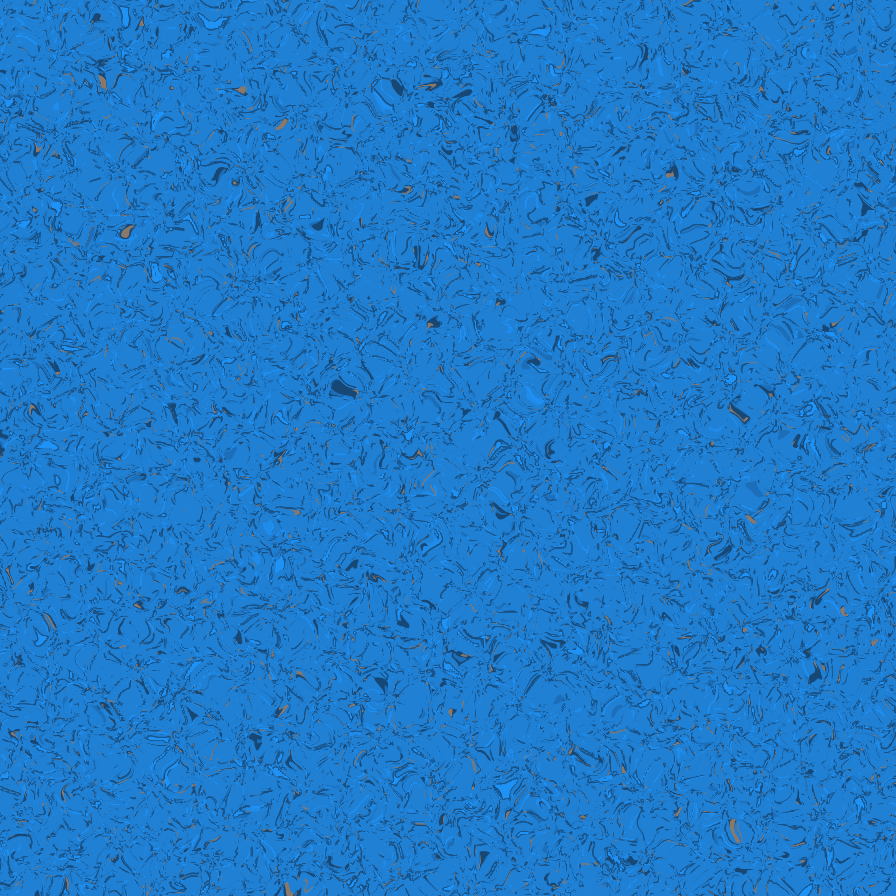
Give the GLSL for this texture, as a WebGL 2 fragment shader.

```glsl
#version 300 es
precision highp float;

uniform vec2 u_resolution;
out vec4 fragColor;

const vec3 BASE = vec3(0.12, 0.50, 0.83);
const vec3 SHADE = vec3(0.11, 0.43, 0.72);
const vec3 NAVY = vec3(0.09, 0.28, 0.46);
const vec3 BRIGHT = vec3(0.12, 0.58, 0.98);
const vec3 TAN = vec3(0.54, 0.47, 0.42);

float hash(vec2 cell) {
    vec3 h = fract(cell.xyx * vec3(0.1031, 0.1030, 0.0973));
    h += dot(h, h.yzx + 33.33);
    return fract((h.x + h.y) * h.z);
}

vec2 gradientAt(vec2 cell) {
    float angle = 6.28319 * hash(cell);
    return vec2(cos(angle), sin(angle));
}

float gradientNoise(vec2 p) {
    vec2 i = floor(p), f = fract(p);
    vec2 s = f * f * f * (f * (f * 6.0 - 15.0) + 10.0);
    vec2 e = vec2(1.0, 0.0);
    float a = dot(gradientAt(i), f);
    float b = dot(gradientAt(i + e.xy), f - e.xy);
    float c = dot(gradientAt(i + e.yx), f - e.yx);
    float d = dot(gradientAt(i + e.xx), f - e.xx);
    return mix(mix(a, b, s.x), mix(c, d, s.x), s.y);
}

vec2 warp(vec2 p, float scale, float amount) {
    vec2 q = p * scale;
    return p + amount * vec2(gradientNoise(q + 17.3), gradientNoise(q + 71.9));
}

// Coverage of the region where value exceeds level
float above(float value, float level) {
    float soft = 0.5 * fwidth(value) + 1e-4;
    return smoothstep(level - soft, level + soft, value);
}

// Coverage of a thin line along a level set, width in canvas units
float contour(float value, float level, float halfWidth, float pixel) {
    float slope = length(vec2(dFdx(value), dFdy(value))) / pixel;
    float dist = abs(value - level) / max(slope, 1e-3);
    return 1.0 - smoothstep(halfWidth - 0.5 * pixel, halfWidth + 0.5 * pixel, dist);
}

// Broken hairlines whose tone drifts along their length
vec3 addCracks(vec3 color, vec2 p, float scale, float gap, float pixel) {
    float field = gradientNoise(p * scale + scale);
    float pieces = above(gradientNoise(p * scale * 2.1 + 5.7), gap);
    float tone = gradientNoise(p * 85.0 + scale * 3.0);
    vec3 ink = mix(NAVY, BRIGHT, above(tone, 0.12));
    ink = mix(ink, TAN, above(-tone, 0.32));
    return mix(color, ink, 0.8 * pieces * contour(field, 0.1, 0.00095, pixel));
}

// Small flakes: dark ones with pale cores, bright ones with dark rims
vec3 addFlakes(vec3 color, vec2 p, float scale, float level, float pixel) {
    float field = gradientNoise(p * scale + scale * 1.7);
    float detail = gradientNoise(p * scale * 2.3 + 41.0);
    float dark = above(field + 0.25 * detail, level);
    float light = above(-field + 0.2 * detail, level + 0.02);
    float rim = contour(field - 0.2 * detail, -level, 0.0008, pixel);
    vec3 body = mix(SHADE, NAVY, above(detail, -0.08));
    body = mix(body, TAN, above(detail, 0.37));
    color = mix(color, body, dark);
    color = mix(color, BRIGHT, 0.9 * light);
    return mix(color, NAVY, 0.75 * rim * above(detail, -0.05));
}

void main() {
    float pixel = 1.0 / min(u_resolution.x, u_resolution.y);
    vec2 p = gl_FragCoord.xy * pixel;

    // Crumple the plane at two sizes
    vec2 crumpled = warp(warp(p, 28.0, 0.022), 95.0, 0.009);
    float cluster = gradientNoise(p * 13.0 + 9.0);

    // Faint tinted chips
    vec3 color = BASE;
    float chips = gradientNoise(crumpled * 120.0 + 3.0);
    color = mix(color, SHADE, above(chips, 0.43));
    color = mix(color, BRIGHT, 0.6 * above(-chips, 0.46));

    // Hairlines from long to short
    for (int i = 0; i < 3; i++) {
        float size = float(i);
        color = addCracks(color, crumpled, 22.0 * exp2(size), 0.08 + 0.05 * size, pixel);
    }

    // Flakes gather in loose clusters
    for (int i = 0; i < 2; i++) {
        float scale = 52.0 + 58.0 * float(i);
        color = addFlakes(color, crumpled, scale, 0.47 - 0.12 * cluster, pixel);
    }

    fragColor = vec4(color, 1.0);
}
```
